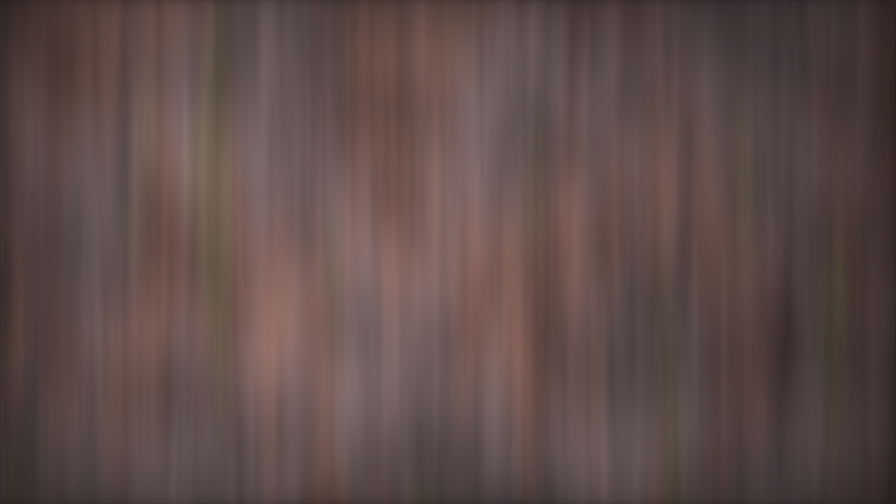
Write a WebGL 2 fragment shader that draws this background.

```glsl
#version 300 es
precision highp float;
// Soft vertical streaks of brown, mauve and olive, as if blurred by motion.
// Gradient noise stretched along y sets brightness and tint at several widths;
// an off-centre glow and a vignette shape the overall light.

uniform vec2 u_resolution;
out vec4 fragColor;

// Unit gradient at a lattice point, from an integer hash.
vec2 gradientAt(vec2 cell) {
    uvec2 q = uvec2(ivec2(cell) + 4096);
    uint h = q.x * 1597334677u ^ q.y * 3812015801u;
    h = (h ^ (h >> 15)) * 2246822519u;
    h ^= h >> 13;
    float angle = 6.28318 * float(h & 65535u) / 65536.0;
    return vec2(cos(angle), sin(angle));
}

float gradientNoise(vec2 p) {
    vec2 cell = floor(p);
    vec2 f = p - cell;
    vec2 w = f * f * f * (f * (f * 6.0 - 15.0) + 10.0);
    vec2 e = vec2(1.0, 0.0);
    float bottom = mix(dot(gradientAt(cell), f),
                       dot(gradientAt(cell + e.xy), f - e.xy), w.x);
    float top = mix(dot(gradientAt(cell + e.yx), f - e.yx),
                    dot(gradientAt(cell + e.xx), f - e.xx), w.x);
    return mix(bottom, top, w.y);
}

void main() {
    vec2 uv = gl_FragCoord.xy / u_resolution;
    vec2 p = gl_FragCoord.xy / u_resolution.y;

    // Broad light: a glow left of centre, darkening toward the borders.
    vec2 fromGlow = (uv - vec2(0.36, 0.52)) * vec2(1.9, 1.1);
    float light = 0.285 + 0.2 * exp(-dot(fromGlow, fromGlow));
    float border = 16.0 * uv.x * (1.0 - uv.x) * uv.y * (1.0 - uv.y);
    light *= mix(0.5, 1.0, pow(border, 0.25));

    // Patches of uneven height, then streaks that grow narrower and fainter.
    float shade = 0.26 * gradientNoise(p * vec2(3.5, 2.8) + 7.3)
                + 0.14 * gradientNoise(p * vec2(8.0, 5.5) + 21.9);
    float columns = 11.0;
    float strength = 0.17;
    for (int i = 0; i < 4; i++) {
        vec2 offset = vec2(13.7, 5.37) * float(i + 1);
        shade += strength * gradientNoise(p * vec2(columns, 2.3) + offset);
        columns *= 1.75;
        strength *= 0.8;
    }
    light *= 1.0 + shade;

    // Tint drifts between rust and mauve, with a few faint olive bands.
    float drift = gradientNoise(p * vec2(4.0, 2.2) + 31.4)
                + 0.6 * gradientNoise(p * vec2(15.0, 1.8) + 52.8);
    vec3 rust = vec3(1.04, 0.77, 0.71);
    vec3 mauve = vec3(0.97, 0.82, 0.83);
    vec3 olive = vec3(0.98, 0.87, 0.71);
    vec3 tint = mix(rust, mauve, smoothstep(-0.6, 0.45, drift));
    float oliveBand = gradientNoise(p * vec2(9.0, 1.4) + 83.6);
    tint = mix(tint, olive, 0.75 * smoothstep(0.18, 0.5, oliveBand));

    fragColor = vec4(light * tint, 1.0);
}
```
